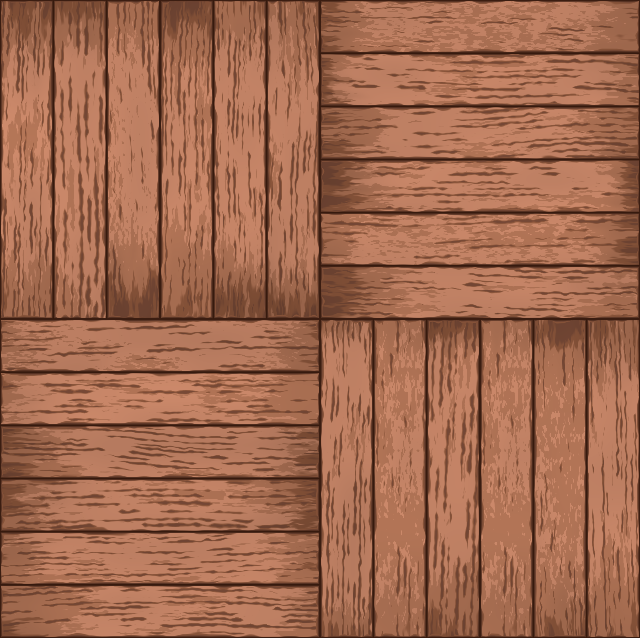
Give the GLSL for this texture, as a Shadertoy shader.

```glsl
const float BLOCKS = 2.0;   // blocks per canvas side
const float PLANKS = 6.0;   // planks per block

const vec3 LIGHT_WOOD = vec3(0.745, 0.50, 0.388);
const vec3 MID_WOOD   = vec3(0.65, 0.425, 0.315);
const vec3 BROWN      = vec3(0.52, 0.32, 0.22);
const vec3 DARK_BROWN = vec3(0.44, 0.27, 0.20);
const vec3 SEAM_SHADE = vec3(0.33, 0.19, 0.13);
const vec3 SEAM_CORE  = vec3(0.21, 0.10, 0.055);

float hash(vec2 p) {
    return fract(sin(dot(p, vec2(127.1, 311.7))) * 43758.5453);
}

float noise(vec2 p) {
    vec2 cell = floor(p);
    vec2 f = fract(p);
    f = f * f * (3.0 - 2.0 * f);
    float bottom = mix(hash(cell), hash(cell + vec2(1, 0)), f.x);
    float top = mix(hash(cell + vec2(0, 1)), hash(cell + vec2(1, 1)), f.x);
    return mix(bottom, top, f.y);
}

float layeredNoise(vec2 p) {
    return 0.6 * noise(p) + 0.4 * noise(p * 2.3 + 19.7);
}

// Positive inside thin broken pores that run in rows along the plank
float pores(vec2 p, float rows, float amount, float seed) {
    float y = p.y * rows;
    float row = floor(y);
    float shift = hash(vec2(row, seed));
    float swell = noise(vec2(p.x * 2.2 + shift * 60.0, row + seed)) - 0.5 + amount;
    float chip = noise(vec2(p.x * 10.0, y * 1.5 + seed)) - 0.5;
    float center = 0.5 + 0.4 * (shift - 0.5);
    float width = min(1.3 * swell, 0.10 + 0.15 * shift) + 0.24 * chip;
    return width - abs(fract(y) - center);
}

float cover(float value, float softness) {
    return smoothstep(-softness, softness, value);
}

// Strength of a ragged stain that fades with distance from a plank end
float endStain(float distance, float ragged, float seed) {
    float reach = 0.7 + 1.4 * hash(vec2(seed, 11.0));
    float strength = 0.35 + 0.75 * hash(vec2(seed, 13.0));
    return strength * smoothstep(reach, 0.0, distance + 0.5 * (ragged - 0.5));
}

// p.x runs along the plank in plank widths, p.y runs across it from 0 to 1
vec3 plank(vec2 p, float seed, float pixel) {
    vec2 q = p + vec2(seed * 7.3, 0.0);
    float mottled = smoothstep(0.5, 0.85, hash(vec2(seed, 3.0)));
    float slope = 0.05 * (hash(vec2(seed, 5.0)) - 0.5);
    float rows = floor(mix(7.0, 12.0, hash(vec2(seed, 8.0))));

    // Nearly straight grain with a fine jagged wobble
    vec2 grain = q;
    grain.y += slope * (p.x - 3.0) + 0.14 * (noise(vec2(q.x * 0.5, seed)) - 0.5);
    grain.y += 0.04 * (noise(vec2(q.x * 8.0, p.y * 7.0 + seed)) - 0.5);

    float fiber = layeredNoise(vec2(grain.x * 2.0, grain.y * 14.0 + seed));
    float fleck = layeredNoise(vec2(grain.x * 8.0, grain.y * 22.0 - seed));
    float cloud = noise(vec2(q.x * 0.8, p.y * 1.6 + seed)) - 0.5;
    float cluster = noise(vec2(q.x * 0.6 + 40.0, p.y * 1.3 - seed)) - 0.5;
    float tone = hash(vec2(seed, 21.0)) - 0.5;

    // Stains at both ends
    float ragged = noise(vec2(q.x * 1.5, grain.y * 7.0 + seed));
    float stain = max(endStain(p.x, ragged, seed),
                      endStain(PLANKS - p.x, ragged, seed + 0.5));

    float amount = 0.02 - 0.22 * mottled + 0.28 * stain + 0.36 * cluster;
    float pore = pores(grain, rows, amount, seed);

    vec3 color = LIGHT_WOOD;
    float figure = mix(fiber, fleck, 0.3 + 0.45 * mottled);
    float midAmount = figure - 0.64 + 0.15 * mottled + 0.6 * stain
                    + 0.42 * cloud + 0.1 * tone;
    color = mix(color, MID_WOOD, cover(max(midAmount, 0.6 * (pore + 0.07)), 0.035));
    float burn = 0.55 * fiber + 0.45 * ragged - 1.0 + 0.66 * stain;
    color = mix(color, BROWN, cover(max(pore, burn), 0.05));
    color = mix(color, DARK_BROWN, cover(max(pore - 0.11, burn - 0.18), 0.05));

    // Soft light and dark areas
    color *= 1.02 + 0.09 * cloud + 0.07 * tone - 0.10 * stain;

    // Ragged shade and dark joint around the plank
    float edge = min(min(p.y, 1.0 - p.y), min(p.x, PLANKS - p.x));
    float fray = noise(vec2(q.x * 4.0, p.y * 9.0 + seed));
    color = mix(color, BROWN, cover(0.10 * fray - 0.005 - edge, pixel * 0.5));
    color = mix(color, DARK_BROWN, cover(0.01 + 0.05 * fray - edge, pixel * 0.5));
    color = mix(color, SEAM_SHADE, cover(0.018 + 0.022 * fray - edge, pixel * 0.5));
    return mix(color, SEAM_CORE, cover(0.014 - edge, pixel * 0.5));
}

void mainImage(out vec4 fragColor, in vec2 fragCoord) {
    vec2 position = fragCoord / iResolution.xy * BLOCKS;
    vec2 block = floor(position);
    vec2 local = fract(position) * PLANKS;

    // Neighboring blocks turn a quarter
    bool upright = mod(block.x + block.y, 2.0) > 0.5;
    if (upright) local = local.yx;

    float index = floor(local.y);
    float seed = floor(200.0 * hash(block * 17.0 + vec2(index, 2.0)));
    float pixel = BLOCKS * PLANKS / min(iResolution.x, iResolution.y);
    fragColor = vec4(plank(vec2(local.x, fract(local.y)), seed, pixel), 1.0);
}
```
